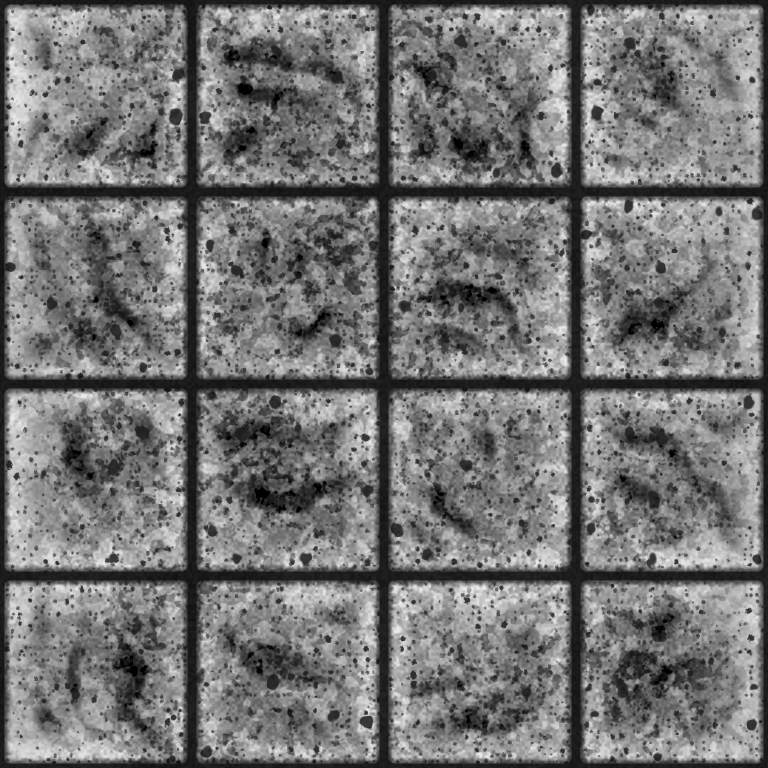
A Shadertoy shader for this texture:

```glsl
#define TILES 4.0
#define TILE_HALF 0.477
#define CORNER 0.035
#define GROUT_TONE 0.105
#define RIM_TONE 0.65
#define CORE_TONE 0.46
#define SMEAR_DEPTH 0.29
#define FLAKE_GAIN 0.16
#define SPECK_DEPTH 0.24
#define GRAIN_GAIN 0.20

float hash(vec2 p) {
    vec3 q = fract(p.xyx * 0.1031);
    q += dot(q, q.yzx + 33.33);
    return fract((q.x + q.y) * q.z);
}

float noise(vec2 p) {
    vec2 i = floor(p), f = fract(p);
    f = f * f * (3.0 - 2.0 * f);
    return mix(mix(hash(i), hash(i + vec2(1, 0)), f.x),
               mix(hash(i + vec2(0, 1)), hash(i + vec2(1, 1)), f.x), f.y);
}

float fbm(vec2 p) {
    float sum = 0.0, amp = 0.55;
    for (int i = 0; i < 3; i++) {
        sum += amp * noise(p);
        p = mat2(1.6, 1.2, -1.2, 1.6) * p + 7.3;
        amp *= 0.52;
    }
    return sum;
}

float roundedBox(vec2 p, float halfSize, float radius) {
    vec2 q = abs(p) - halfSize + radius;
    return length(max(q, 0.0)) + min(max(q.x, q.y), 0.0) - radius;
}

// Soft, bent bands with a direction of their own in every tile
float smears(vec2 p, vec2 cell) {
    float angle = 3.14159 * hash(cell + 3.7);
    float c = cos(angle), s = sin(angle);
    vec2 q = mat2(c, s, -s, c) * p;
    vec2 offset = cell * 13.7;
    q.x += (hash(cell + 9.1) - 0.5) * 2.0 * q.y * q.y;
    q.x += 0.16 * (noise(p * 5.0 + offset) - 0.5);
    float wave = sin(q.x * mix(17.0, 25.0, hash(cell + 5.3)) + 6.283 * hash(cell + 1.9));
    float broken = smoothstep(0.25, 0.7, noise(q * vec2(5.0, 4.0) + offset + 31.0));
    return smoothstep(-0.3, 1.0, wave) * broken;
}

// Irregular holes, one candidate per grid square
float pits(vec2 uv, float grid, float chance, float radius) {
    vec2 p = uv * grid, id = floor(p);
    vec2 centre = 0.3 + 0.4 * vec2(hash(id + 11.0), hash(id + 47.0));
    vec2 d = (fract(p) - centre) * vec2(1.0, mix(0.65, 1.2, hash(id + 71.0)));
    float r = radius * mix(0.5, 1.2, hash(id + 23.0)) * (0.65 + 0.7 * noise(p * 7.0));
    float soft = max(0.04, grid / iResolution.y);
    return step(hash(id + 83.0), chance) * (1.0 - smoothstep(r - soft, r + soft, length(d)));
}

void mainImage(out vec4 fragColor, in vec2 fragCoord) {
    vec2 uv = fragCoord / iResolution.xy;
    vec2 cell = floor(uv * TILES), p = fract(uv * TILES) - 0.5;
    float edge = roundedBox(p, TILE_HALF, CORNER);
    float inner = smoothstep(0.03, 0.25, -edge);
    float grain = noise(uv * 270.0) - 0.5;
    float wear = fbm(uv * 9.0 + 4.0) - 0.48;

    // Pale rim, dusky core and dark smears
    float tone = mix(RIM_TONE, CORE_TONE, inner);
    tone -= SMEAR_DEPTH * inner * smears(p, cell);
    tone += 0.12 * wear + 0.06 * (hash(cell + 61.0) - 0.5);

    // Polished outer sides and a faint vertical drip
    float side = smoothstep(0.34, 0.5, abs(uv.x - 0.5));
    tone += 0.10 * side;
    float drip = 1.0 - smoothstep(0.004, 0.016, abs(uv.x - 0.56 - 0.01 * (noise(uv * 20.0) - 0.5)));
    tone += 0.10 * drip * smoothstep(0.45, 0.6, uv.y) * noise(uv * vec2(90.0, 30.0));

    // Light flakes, dark specks and fine grain
    float rough = mix(1.0, 0.5, side);
    float flakes = smoothstep(0.5, 0.64, fbm(uv * 72.0) + 0.35 * wear);
    float specks = smoothstep(0.56, 0.72, fbm(uv * 95.0 + 50.0) - 0.4 * wear);
    tone += rough * (FLAKE_GAIN * flakes - SPECK_DEPTH * specks + GRAIN_GAIN * grain);

    // Holes from coarse to fine
    float holes = pits(uv, 24.0, 0.14, 0.17);
    holes = max(holes, pits(uv + 0.37, 62.0, 0.16, 0.20));
    holes = max(holes, 0.75 * pits(uv + 0.71, 130.0, 0.20, 0.28));
    tone = mix(tone, 0.11, 0.85 * holes);

    // Rounded shoulder falling into the grout
    tone *= mix(0.4, 1.0, smoothstep(0.0, 0.04, -edge + 0.012 * grain));
    float grout = GROUT_TONE + 0.05 * grain + 0.06 * wear;
    float aa = TILES / iResolution.y;
    tone = mix(tone, grout, smoothstep(-aa, aa, edge));

    fragColor = vec4(vec3(clamp(tone, 0.0, 1.0)), 1.0);
}
```
